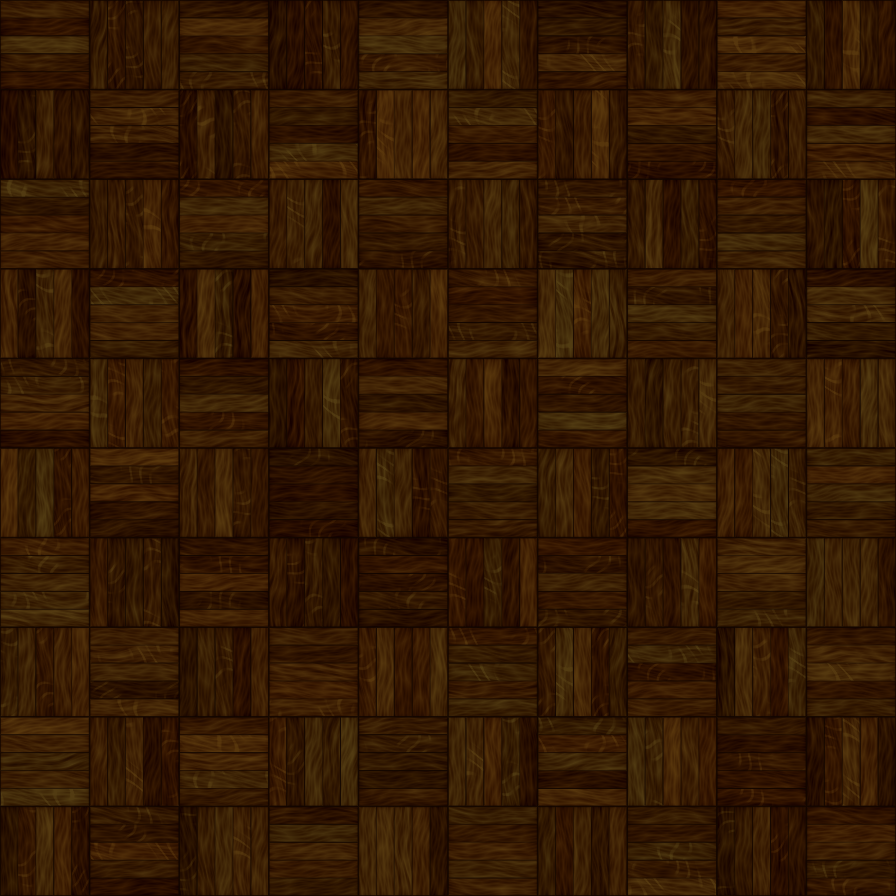
A Shadertoy shader for this texture:

```glsl
// Dark oak mosaic parquet: a checkerboard of five-strip blocks with grain, ray flecks and seams.
#define BLOCKS 10.0          // blocks across and down
#define STRIPS 5.0           // strips in each block
#define STRIP_GAP 0.006      // half widths, as a share of a block
#define BLOCK_GAP 0.009
#define BASE_TONE 0.64
#define STRIP_VARIATION 0.62
#define FIBRE_DEPTH 0.55
#define FLECK_SHARE 0.3      // share of strips with ray flecks
#define DARK_WOOD vec3(0.115, 0.028, 0.0)
#define MID_WOOD vec3(0.205, 0.095, 0.003)
#define LIGHT_WOOD vec3(0.295, 0.185, 0.042)
#define SEAM_COLOR vec3(0.065, 0.018, 0.0)

vec2 hash22(vec2 p) {
    vec3 q = fract(p.xyx * vec3(0.1031, 0.1030, 0.0973));
    q += dot(q, q.yzx + 33.33);
    return fract((q.xx + q.yz) * q.zy);
}

// Distance to the nearest feature point
float cellular(vec2 p) {
    vec2 cell = floor(p), f = fract(p);
    float nearest = 2.0;
    for (int y = -1; y <= 1; y++)
        for (int x = -1; x <= 1; x++) {
            vec2 offset = vec2(x, y);
            vec2 d = offset + hash22(cell + offset) - f;
            nearest = min(nearest, dot(d, d));
        }
    return sqrt(nearest);
}

// Coverage of a line of the given half width
float lineMask(float dist, float halfWidth, float pixel) {
    return clamp((halfWidth - dist) / pixel + 0.5, 0.0, 1.0);
}

// Tone offset of the wood; x runs along the strip, y across it in strip widths
float woodGrain(vec2 p, vec2 seed, vec2 kind) {
    float bend = 0.22 * sin(p.x * 3.1 + seed.x * 40.0) + 0.07 * sin(p.x * 9.0 + p.y * 2.0 + seed.y * 30.0);
    float y = p.y + bend + (kind.x - 0.5) * 0.8 * p.x;
    vec2 shift = floor(seed * 200.0);

    // Fine pores and broad streaks, stretched along the strip
    float grain = FIBRE_DEPTH * (cellular(vec2(p.x * 5.0, y * 6.0) + shift) - 0.5);
    grain += 0.8 * FIBRE_DEPTH * (cellular(vec2(p.x * 1.5, y * 2.2) + shift.yx) - 0.5);

    // Growth rings, strong in a few strips
    float rings = sin(y * 13.0 + 2.0 * sin(p.x * 4.0 + seed.y * 20.0));
    grain -= mix(0.03, 0.24, smoothstep(0.7, 1.0, kind.y)) * smoothstep(0.1, 1.0, rings);

    // Pale wavy ray flecks lying across the strip
    float wave = sin(p.x * 46.0 + (seed.x - 0.5) * 12.0 * p.y
        + 2.2 * sin(p.y * 2.7 + p.x * 7.0 + seed.y * 30.0));
    float patches = sin(p.x * 8.0 + seed.x * 50.0) + 0.6 * sin(p.y * 4.0 + p.x * 13.0);
    float fleck = smoothstep(0.5, 1.0, wave) * smoothstep(-0.2, 1.0, patches);
    return grain + 0.36 * fleck * step(1.0 - FLECK_SHARE, kind.x);
}

void mainImage(out vec4 fragColor, in vec2 fragCoord) {
    vec2 uv = fragCoord / iResolution.y * BLOCKS;
    float pixel = BLOCKS / iResolution.y;

    // Neighbouring blocks alternate between upright and level strips
    vec2 block = floor(uv), local = fract(uv);
    bool upright = mod(block.x + block.y, 2.0) < 0.5;
    vec2 p = upright ? local.yx : local;
    p.y *= STRIPS;
    float strip = floor(p.y);

    vec2 id = block * vec2(7.0, 11.0) + vec2(strip * 31.0, strip * 17.0 + 5.0);
    vec2 seed = hash22(id), kind = hash22(id + 71.3);

    // Tone of the strip, darkened toward the block rim
    vec2 rim = min(local, 1.0 - local);
    float blockEdge = min(rim.x, rim.y);
    float blockTone = hash22(block + 19.7).x - 0.5;
    float tone = BASE_TONE + STRIP_VARIATION * (seed.x - 0.5) + 0.14 * blockTone;
    tone += woodGrain(p, seed, kind) - 0.26 * exp(-blockEdge * 30.0);
    tone = clamp(tone, -0.2, 1.2);

    vec3 color = tone < 0.5 ? mix(DARK_WOOD, MID_WOOD, tone * 2.0)
                            : mix(MID_WOOD, LIGHT_WOOD, tone * 2.0 - 1.0);
    color *= 1.0 + (seed.y - 0.5) * vec3(-0.08, 0.12, 0.5);  // reddish to olive

    // Seams between strips and between blocks
    float stripEdge = abs(fract(p.y + 0.5) - 0.5) / STRIPS;
    float gapWear = mix(0.4, 0.95, hash22(block * 5.0 + floor(p.y + 0.5) * 13.0 + 3.0).x);
    float seam = gapWear * lineMask(stripEdge, STRIP_GAP, pixel);
    seam = max(seam, 0.85 * lineMask(blockEdge, BLOCK_GAP, pixel));
    color = mix(color, SEAM_COLOR, seam);

    fragColor = vec4(max(color, 0.0), 1.0);
}
```
